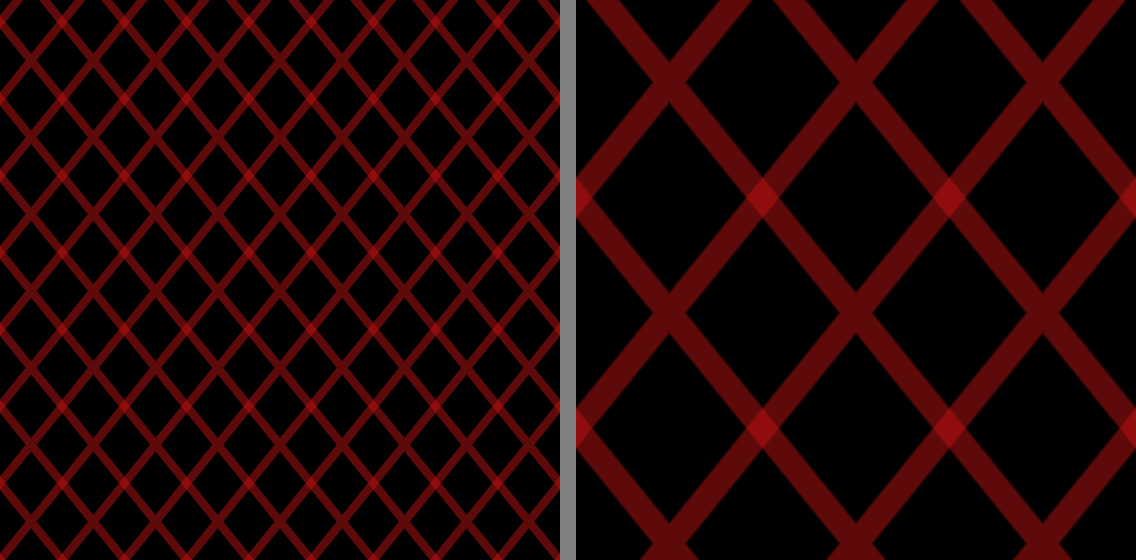
Left, the full canvas; right, a detail of the centre.
Reproduce this pattern procedurally as a three.js fragment shader.

```glsl
// Diamond lattice of translucent red diagonals on black, bright at every other row of crossings.
varying vec2 vUv;

const vec2 REPEATS = vec2(9.0, 7.286);   // diamonds across and up the canvas
const float LINE_WIDTH = 0.175;          // horizontal width, as a share of one repeat
const float EDGE_SOFTNESS = 0.013;       // half width of the smoothed edge
const vec3 GROUND_COLOR = vec3(0.0);
const vec3 LINE_COLOR = vec3(0.37, 0.04, 0.04);
const vec3 OVERLAP_COLOR = vec3(0.57, 0.05, 0.05);

// Distance to the nearest whole number.
float distanceToInteger(float x) {
  return abs(fract(x + 0.5) - 0.5);
}

// Coverage of the stripe centred on each whole number.
float stripe(float x) {
  float edge = distanceToInteger(x) - 0.5 * LINE_WIDTH;
  return 1.0 - smoothstep(-EDGE_SOFTNESS, EDGE_SOFTNESS, edge);
}

void main() {
  vec2 cell = vUv * REPEATS;

  // The two families of diagonals
  float falling = stripe(cell.x + cell.y);
  float rising = stripe(cell.x - cell.y);
  float lattice = max(falling, rising);

  // Only crossings at whole columns show the doubled colour
  float wholeColumn = step(distanceToInteger(cell.x), 0.25);
  float overlap = falling * rising * wholeColumn;

  vec3 color = mix(GROUND_COLOR, LINE_COLOR, lattice);
  color = mix(color, OVERLAP_COLOR, overlap);
  gl_FragColor = vec4(color, 1.0);
}
```
